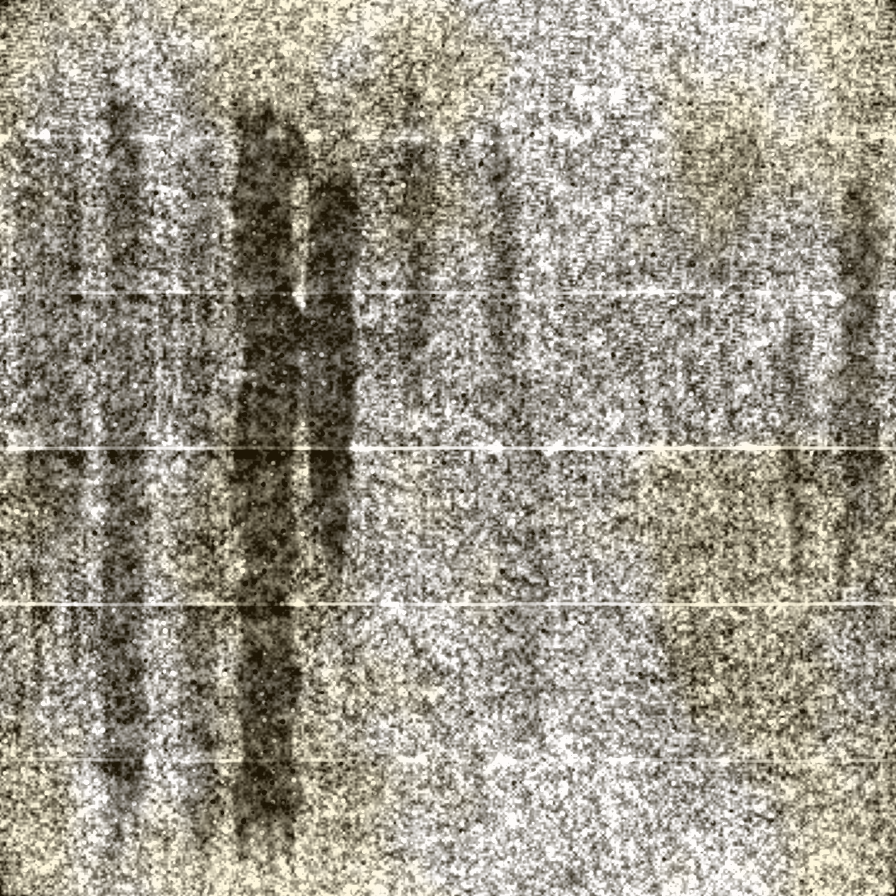
Give the GLSL for this texture, as a WebGL 2 fragment shader.

```glsl
#version 300 es
precision highp float;

uniform vec2 u_resolution;
out vec4 fragColor;

const vec3 GRIME = vec3(0.26, 0.235, 0.18);
const vec3 CHALK = vec3(0.91, 0.90, 0.89);
const vec3 OLIVE_TINT = vec3(1.0, 0.98, 0.88);
const float COURSE_HEIGHT = 0.174;
const float JOINT_HALF_WIDTH = 0.0018;
const float WALL_TONE = 0.63;
const float EDGE_BLEACH = 0.27;
const float GRAIN_CONTRAST = 0.85;
const float SPECK_CELLS = 90.0;
const float SPECK_CHANCE = 0.13;

// Main water stains: centre x, half width, lower end, upper end
const int STAIN_COUNT = 11;
const vec4 STAINS[STAIN_COUNT] = vec4[](
  vec4(0.298, 0.034, 0.04, 0.87), vec4(0.368, 0.027, 0.36, 0.86),
  vec4(0.14, 0.022, 0.07, 0.89), vec4(0.06, 0.036, 0.37, 0.84),
  vec4(0.225, 0.018, 0.04, 0.88), vec4(0.465, 0.016, 0.57, 0.87),
  vec4(0.56, 0.014, 0.58, 0.83), vec4(0.585, 0.025, 0.2, 0.56),
  vec4(0.96, 0.02, 0.38, 0.8), vec4(0.885, 0.013, 0.38, 0.64),
  vec4(0.8, 0.055, 0.66, 0.86));
const float STAIN_WEIGHTS[STAIN_COUNT] = float[](
  0.97, 0.97, 0.8, 0.65, 0.6, 0.8, 0.65, 0.45, 0.8, 0.7, 0.28);

float hash(vec2 p) {
  return fract(sin(dot(p, vec2(127.1, 311.7))) * 43758.5);
}

// Value noise that wraps after a whole number of cells
float noise(vec2 uv, vec2 cells) {
  vec2 p = uv * cells, i = floor(p), f = fract(p);
  f = f * f * (3.0 - 2.0 * f);
  vec2 a = mod(i, cells), b = mod(i + 1.0, cells);
  return mix(mix(hash(a), hash(vec2(b.x, a.y)), f.x),
             mix(hash(vec2(a.x, b.y)), hash(b), f.x), f.y);
}

float fbm(vec2 uv, vec2 cells) {
  float sum = 0.0, gain = 0.533;
  for (int i = 0; i < 4; i++) {
    sum += gain * noise(uv, cells);
    cells *= 2.0;
    gain *= 0.5;
  }
  return sum;
}

float wrapDistance(float a, float b) {
  return abs(fract(a - b + 0.5) - 0.5);
}

// Dark runs with ragged sides and dripping ends
float stains(vec2 uv, float drip, float patches) {
  float course = floor((uv.y - 0.5) / COURSE_HEIGHT);
  float wobble = 0.03 * (fbm(uv, vec2(30.0, 18.0)) - 0.5);
  float clean = 1.0;
  for (int i = 0; i < STAIN_COUNT; i++) {
    vec4 s = STAINS[i];
    float w = STAIN_WEIGHTS[i];
    float soft = mix(0.035, 0.004, w);
    float side = wrapDistance(uv.x, s.x) - s.y + wobble;
    float end = max(s.z - uv.y, uv.y - s.w) + 0.22 * (drip - 0.5);
    float mask = (1.0 - smoothstep(-soft, soft, side)) * (1.0 - smoothstep(-0.035, 0.025, end));
    float strength = w * mix(w, 1.0, hash(vec2(float(i), course)));
    strength *= mix(smoothstep(0.25, 0.55, patches), 1.0, w * w);
    clean *= 1.0 - mask * strength;
  }
  return 1.0 - clean;
}

// Round flecks on a jittered wrapping grid
float specks(vec2 uv, float seed) {
  vec2 p = uv * SPECK_CELLS, cell = mod(floor(p), SPECK_CELLS) + seed;
  vec2 centre = 0.3 + 0.4 * vec2(hash(cell + 3.1), hash(cell + 7.7));
  float radius = mix(0.08, 0.26, hash(cell + 5.3));
  float soft = max(0.08, SPECK_CELLS / u_resolution.y);
  float disc = 1.0 - smoothstep(radius - soft, radius + soft, length(fract(p) - centre));
  return disc * step(1.0 - SPECK_CHANCE, hash(cell));
}

void main() {
  vec2 uv = gl_FragCoord.xy / u_resolution;
  float drip = fbm(uv, vec2(48.0, 5.0));
  float patches = fbm(uv, vec2(9.0, 8.0));
  float rough = fbm(uv, vec2(60.0, 60.0));
  float inside = smoothstep(0.0, 0.09, min(uv.y, 1.0 - uv.y));
  float leftSide = 0.5 + 0.5 * cos(6.28318 * (uv.x - 0.15));

  // Weathered wall, bleached towards the upper and lower edges
  float tone = WALL_TONE + EDGE_BLEACH * pow(abs(2.0 * uv.y - 1.0), 4.0);
  tone += 0.5 * (patches - 0.5) + 0.45 * (drip - 0.5);
  tone -= 0.4 * smoothstep(0.52, 0.75, drip) * inside * mix(0.3, 1.0, leftSide);
  float grime = stains(uv, drip, patches) * inside;
  tone = mix(tone, 0.03 + 0.35 * (rough - 0.5), grime);

  // Surface grain, chalk flecks and pits
  float grain = noise(uv, vec2(190.0)) + noise(uv, vec2(370.0)) - 1.0;
  tone += grain * GRAIN_CONTRAST * mix(1.0, 0.5, grime) + 0.5 * (rough - 0.5);
  tone += 0.6 * specks(uv, 0.0) - 0.45 * specks(uv, 41.0);

  // Pale horizontal joints with a broken edge and shadow below
  float pixel = 1.0 / u_resolution.y;
  for (int k = -2; k <= 2; k++) {
    float row = float(k);
    float strength = 1.0 - 0.28 * abs(row + 0.4);
    float bend = 0.006 * (noise(uv + row * 0.1, vec2(14.0, 1.0)) - 0.5) * (1.1 - strength);
    float d = uv.y - 0.5 - row * COURSE_HEIGHT - bend;
    float core = 1.0 - smoothstep(JOINT_HALF_WIDTH - pixel, JOINT_HALF_WIDTH + pixel, abs(d));
    float crust = exp(-abs(d) * 180.0) * smoothstep(0.48, 0.7, rough);
    float wear = smoothstep(0.2, 0.6, noise(uv + row * 0.2, vec2(40.0, 1.0)) + strength - 0.5);
    float shadow = smoothstep(-0.022, -0.004, d) * (1.0 - smoothstep(-0.004, 0.0, d));
    tone -= shadow * strength * mix(0.12, 0.4, leftSide) * smoothstep(0.3, 0.6, drip);
    tone = mix(tone, 1.12, core * strength * wear * (1.0 - 0.75 * grime));
    tone += 0.6 * crust * (1.0 - 0.5 * grime);
  }

  // Paired chalky plugs in two courses
  for (int i = 0; i < 2; i++) {
    vec2 q = vec2(abs(uv.x - 0.668) - 0.019, uv.y - mix(0.893, 0.532, float(i)));
    tone += (0.75 - 0.3 * float(i)) * (1.0 - smoothstep(0.003, 0.015, length(q) + 0.012 * (rough - 0.5)));
  }

  vec3 color = mix(GRIME, CHALK, clamp(tone, -0.22, 1.13));
  color *= mix(vec3(1.0), OLIVE_TINT, smoothstep(0.4, 0.65, fbm(uv + 0.37, vec2(6.0, 5.0))));
  fragColor = vec4(color, 1.0);
}
```
